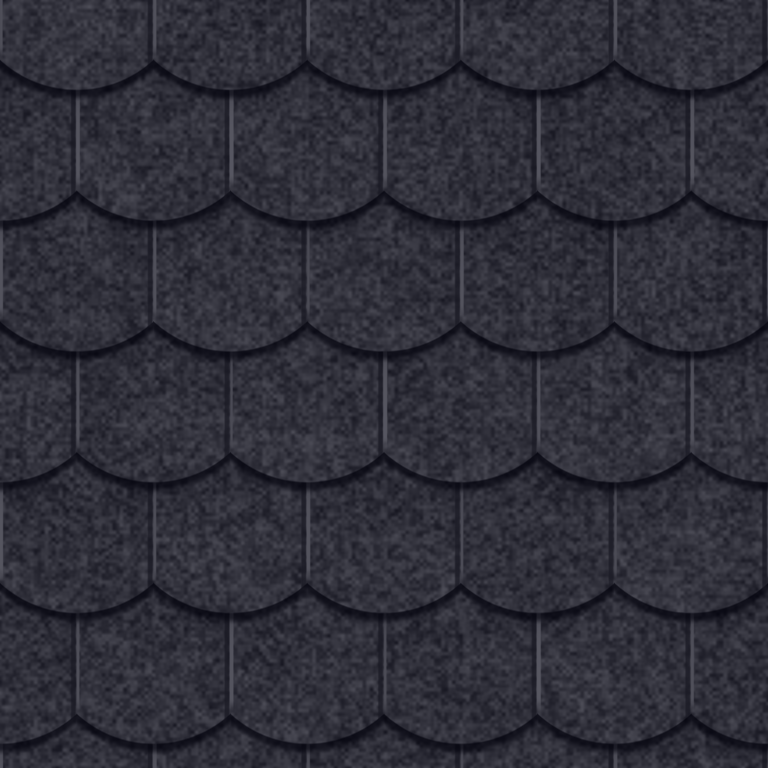
A three.js fragment shader for this texture:

```glsl
// Dark slate roof: staggered rows of round-ended shingles, 5 across and about 5.9 down.
// Each row is a band cut by a circular arc; it drops a shadow on the row beneath.
// Bevelled seams and two scales of value noise give the gritty surface.
varying vec2 vUv;

const float WIDTH = 0.2;     // shingle width
const float PITCH = 0.1703;  // row spacing
const float BASE = 0.0315;   // lowest point of row 0

float hash(vec2 p) {
  return fract(sin(dot(p, vec2(127.1, 311.7))) * 43758.5453);
}

float noise(vec2 p) {
  vec2 i = floor(p), f = fract(p);
  f = f * f * (3.0 - 2.0 * f);
  return mix(mix(hash(i), hash(i + vec2(1.0, 0.0)), f.x),
             mix(hash(i + vec2(0.0, 1.0)), hash(i + 1.0), f.x), f.y);
}

// Column coordinate; even rows are shifted by half a shingle.
float column(float x, float row) {
  return x / WIDTH + 0.5 * mod(row + 1.0, 2.0);
}

// Height of the rounded lower rim above the lowest point of its row.
float rim(float x, float row) {
  float u = (fract(column(x, row)) - 0.5) * WIDTH;
  return 0.1477 - sqrt(0.1477 * 0.1477 - u * u);
}

// Grey level of one row, including the shadow of the row above it.
float shingle(vec2 p, float row) {
  float c = column(p.x, row);
  float h = p.y - BASE - row * PITCH;

  // Mineral grain and a slight tone per shingle
  float grey = 0.194 + 0.014 * (hash(vec2(floor(c), row)) - 0.5);
  grey += 0.095 * (noise(p * 128.0) - 0.5);
  grey += 0.105 * (noise(p * 215.0 + 37.0) - 0.5);
  grey += 0.03 * (noise(p * 24.0 + 11.0) - 0.5);
  grey += 0.012 * (0.5 - h / PITCH);

  // Seam: dark groove on the left, lit bevel on the right
  float s = (fract(c + 0.5) - 0.5) * WIDTH;
  float wear = hash(vec2(floor(c + 0.5), row + 19.0));
  float groove = 1.0 - smoothstep(0.0015, 0.0045, abs(s + 0.0045));
  float bevelWidth = mix(0.0012, 0.0024, wear);
  float bevel = 1.0 - smoothstep(bevelWidth - 0.001, bevelWidth + 0.0016, abs(s - 0.0015));
  grey = mix(grey, 0.1, groove * 0.75);
  grey = mix(grey, mix(0.29, 0.34, wear), bevel * smoothstep(0.038, 0.06, h));

  // Hard contact shadow followed by a soft falloff
  float below = PITCH - h + rim(p.x, row + 1.0);
  float contact = 1.0 - smoothstep(0.005, 0.016, below);
  float soft = exp(-max(below, 0.0) / 0.014);
  return grey * (1.0 - 0.58 * contact) * (1.0 - 0.25 * soft);
}

void main() {
  float row = floor((vUv.y - BASE + 0.002) / PITCH);
  float h = vUv.y - BASE - row * PITCH;

  // Smooth rim between this row and the one it overlaps
  float cover = smoothstep(-0.0016, 0.0016, h - rim(vUv.x, row));
  float grey = mix(shingle(vUv, row - 1.0), shingle(vUv, row), cover);

  // Cool blue slate tint
  gl_FragColor = vec4(vec3(grey, grey, grey + 0.04), 1.0);
}
```
